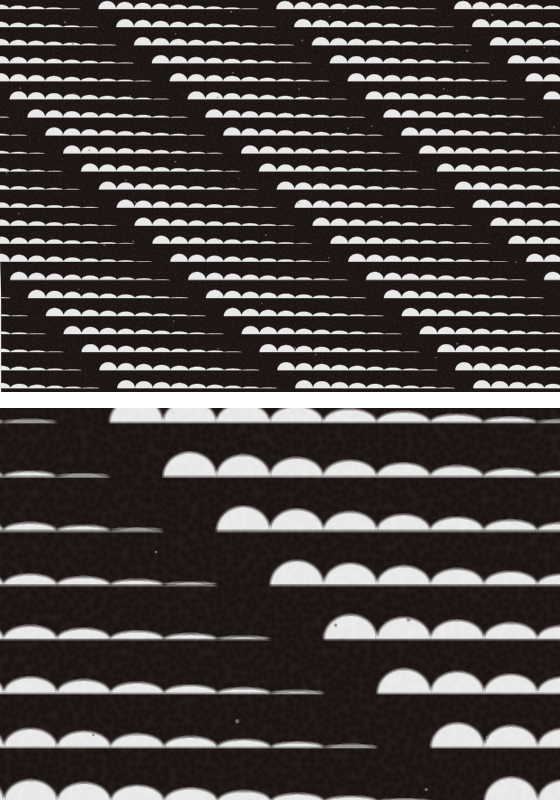
Top, the full canvas; bottom, a detail of the centre.
Write a WebGL 1 fragment shader that draws this pattern.

```glsl
precision highp float;
uniform vec2 u_resolution;

vec2 hash2(vec2 p) {
  vec3 q = fract(vec3(p.xyx) * vec3(0.1031, 0.103, 0.0973));
  q += dot(q, q.yzx + 33.33);
  return fract((q.xx + q.yz) * q.zy);
}

// Distance to the nearest jittered cell centre
float cellular(vec2 p) {
  vec2 id = floor(p);
  float nearest = 2.0;
  for (int j = -1; j <= 1; j++) {
    for (int i = -1; i <= 1; i++) {
      vec2 cell = id + vec2(float(i), float(j));
      nearest = min(nearest, length(cell + hash2(cell) - p));
    }
  }
  return nearest;
}

// 1 inside a half ellipse; nine shrinking domes and a gap make one repeat
float dome(vec2 p) {
  vec2 q = p * vec2(22.03, 21.71) - vec2(6.585, 0.2025);
  float row = floor(q.y);
  float x = q.x + 1.003 * row;
  float stage = mod(floor(x), 10.0);
  float height = 0.454 * (1.0 - stage / 9.0);
  float u = 2.0 * fract(x) - 1.0;
  return step(fract(q.y), height * sqrt(max(0.0, 1.0 - u * u))) * step(stage, 8.5);
}

// Area coverage with a slightly soft print edge
float domeCoverage(vec2 p) {
  float footprint = max(1.3 / u_resolution.y, 0.0034);
  float sum = 0.0;
  for (int j = 0; j < 5; j++) {
    for (int i = 0; i < 5; i++) {
      vec2 offset = (vec2(float(i), float(j)) - 2.0) / 5.0;
      sum += dome(p + offset * footprint);
    }
  }
  return sum / 25.0;
}

// Sparse round specks, one candidate per grid cell
float dust(vec2 p) {
  vec2 g = p * 14.0;
  vec2 id = floor(g);
  vec2 centre = 0.15 + 0.7 * hash2(id + 7.0);
  vec2 chance = hash2(id + 51.0);
  float d = length(fract(g) - centre) / 14.0;
  float radius = mix(0.0008, 0.0018, chance.y);
  float px = 1.0 / u_resolution.y;
  return step(0.87, chance.x) * (1.0 - smoothstep(radius - px * 0.5, radius + px, d));
}

void main() {
  vec2 p = gl_FragCoord.xy / u_resolution.y;
  float px = 1.0 / u_resolution.y;
  vec3 ink = vec3(0.12, 0.09, 0.08);
  vec3 paper = vec3(0.915);

  float white = domeCoverage(p);

  // Bare paper sliver along the lower left edge
  float sliver = 0.003 * (1.0 - smoothstep(0.22, 0.38, p.y));
  white = max(white, clamp((sliver - p.x) / px + 0.5, 0.0, 1.0));

  // Dust shows pale on ink and dark on paper
  white = mix(white, 1.0 - white, 0.4 * dust(p));

  // Fine print grain
  float grain = cellular(p * 170.0) - 0.45;
  vec3 color = mix(ink, paper, white) + grain * mix(0.05, 0.025, white);
  gl_FragColor = vec4(color, 1.0);
}
```
